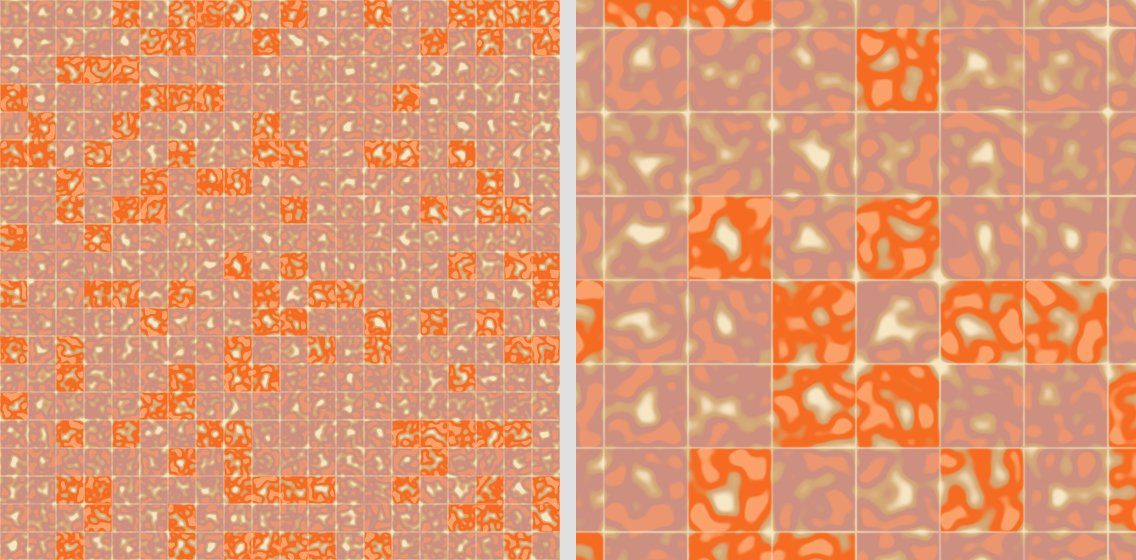
Left: the whole. Right: its middle third, enlarged.
A WebGL 1 fragment shader for this pattern:

```glsl
precision highp float;

uniform vec2 u_resolution;

const float TILES = 20.0;
const float ACCENT_SHARE = 0.26;
const vec3 CREAM = vec3(0.96, 0.90, 0.77);
const vec3 TAN = vec3(0.83, 0.66, 0.46);
const vec3 MAUVE = vec3(0.80, 0.56, 0.50);
const vec3 SALMON = vec3(0.92, 0.59, 0.43);
const vec3 ORANGE = vec3(0.96, 0.42, 0.13);
const vec3 PEACH = vec3(0.98, 0.63, 0.41);

float hash(vec2 p) {
  vec3 q = fract(vec3(p.xyx) * 0.1031);
  q += dot(q, q.yzx + 33.33);
  return fract((q.x + q.y) * q.z);
}

float cornerSlope(vec2 lattice, vec2 offset) {
  float angle = 6.2832 * hash(lattice);
  return dot(vec2(cos(angle), sin(angle)), offset);
}

// Gradient noise, roughly -0.7 to 0.7
float gradientNoise(vec2 p) {
  vec2 i = floor(p);
  vec2 f = fract(p);
  vec2 w = f * f * f * (f * (f * 6.0 - 15.0) + 10.0);
  vec2 e = vec2(1.0, 0.0);
  float low = mix(cornerSlope(i, f), cornerSlope(i + e.xy, f - e.xy), w.x);
  float high = mix(cornerSlope(i + e.yx, f - e.yx), cornerSlope(i + e.xx, f - e.xx), w.x);
  return mix(low, high, w.y);
}

// Glaze thickness: thin at the tile centre and along its rim
float glazeDepth(vec2 p, vec2 local, vec2 rim, float tileSeed) {
  vec2 turned = mat2(0.8, 0.6, -0.6, 0.8) * p;
  float blotches = 0.5 + 0.72 * gradientNoise(turned * 3.5 + 17.3);
  float ring = 0.35 * smoothstep(0.05, 0.42, length(local));
  vec2 rimFade = exp(-18.0 * rim);
  return blotches + ring - 0.22 * (rimFade.x + rimFade.y) + 0.12 * (tileSeed - 0.5);
}

vec3 glazeColor(float depth, vec3 body, vec3 pool) {
  vec3 color = mix(CREAM, TAN, smoothstep(0.28, 0.53, depth));
  color = mix(color, body, smoothstep(0.53, 0.69, depth));
  return mix(color, pool, smoothstep(0.84, 0.97, depth));
}

void main() {
  float side = min(u_resolution.x, u_resolution.y);
  vec2 p = gl_FragCoord.xy / side * TILES;
  float pixel = TILES / side;

  vec2 tile = floor(p);
  vec2 local = fract(p) - 0.5;
  vec2 rim = 0.5 - abs(local);

  // Some tiles take the bright glaze
  float accent = step(hash(tile + 71.0), ACCENT_SHARE);
  vec3 body = mix(MAUVE, ORANGE, accent);
  vec3 pool = mix(SALMON, PEACH, accent);

  float depth = glazeDepth(p, local, rim, hash(tile + 9.0));
  vec3 color = glazeColor(depth, body, pool);

  // Fine pale seam, uneven along its length
  float seam = 1.0 - smoothstep(0.0, 0.018 + 0.5 * pixel, min(rim.x, rim.y));
  float seamStrength = 0.55 + 0.5 * gradientNoise(p * 0.9 + 5.7);
  color = mix(color, CREAM, seam * clamp(seamStrength, 0.2, 0.9));

  gl_FragColor = vec4(color, 1.0);
}
```
